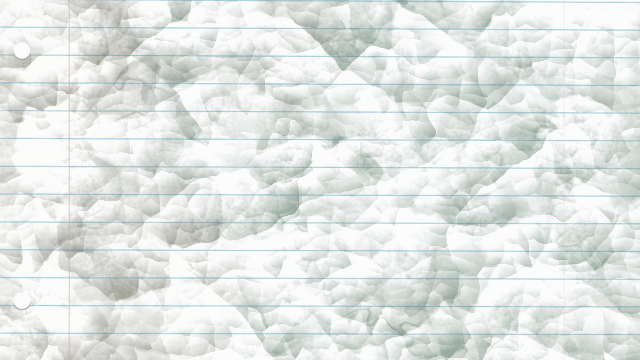
A WebGL 1 fragment shader for this texture:

```glsl
precision highp float;
// Crumpled sheet of ruled notebook paper with a red margin and punched holes.
uniform vec2 u_resolution;

vec2 hash2(vec2 p) {
  vec2 q = vec2(dot(p, vec2(127.1, 311.7)), dot(p, vec2(269.5, 183.3)));
  return fract(sin(q) * 43758.545);
}

float gradDot(vec2 cell, vec2 corner, vec2 f) {
  return dot(hash2(cell + corner) * 2.0 - 1.0, f - corner);
}

float gradientNoise(vec2 p) {
  vec2 i = floor(p), f = fract(p);
  vec2 u = f * f * f * (f * (f * 6.0 - 15.0) + 10.0);
  return mix(mix(gradDot(i, vec2(0, 0), f), gradDot(i, vec2(1, 0), f), u.x),
             mix(gradDot(i, vec2(0, 1), f), gradDot(i, vec2(1, 1), f), u.x), u.y);
}

// Shade of joined Voronoi facets, bent mostly toward the light
float facetShade(vec2 p, vec2 light) {
  vec2 cell = floor(p);
  float shade = 0.0, total = 0.0;
  for (int j = -1; j <= 1; j++) {
    for (int i = -1; i <= 1; i++) {
      vec2 id = cell + vec2(float(i), float(j));
      vec2 away = p - id - hash2(id);
      vec2 pick = hash2(id + 41.0);
      vec2 bend = 0.8 * light + 0.8 * vec2(cos(6.2832 * pick.x), sin(6.2832 * pick.x));
      float weight = exp(-75.0 * dot(away, away));
      shade += weight * (dot(away, bend) + 0.5 * (pick.y - 0.5));
      total += weight;
    }
  }
  return shade / max(total, 1e-36);
}

// Long facets of falling size, crossing on opposite diagonals
float crumple(vec2 p) {
  p += 0.035 * vec2(gradientNoise(p * 5.0), gradientNoise(p * 5.0 + 31.0));
  p += 0.014 * vec2(gradientNoise(p * 20.0 + 7.0), gradientNoise(p * 20.0 + 53.0));
  p += 0.004 * vec2(gradientNoise(p * 60.0 + 2.0), gradientNoise(p * 60.0 + 83.0));
  float shade = 0.0, scale = 4.6, weight = 0.65;
  for (int k = 0; k < 4; k++) {
    float angle = 0.65 - 1.2 * float(k);
    mat2 turn = mat2(cos(angle), sin(angle), -sin(angle), cos(angle));
    vec2 q = turn * p * scale * vec2(0.7, 1.4) + float(k) * 19.0;
    shade += weight * facetShade(q, turn * vec2(-0.4, 0.9));
    scale *= 1.65;
    weight *= 0.85;
  }
  return shade;
}

float stroke(float d, float halfWidth, float px) {
  return 1.0 - smoothstep(halfWidth - 0.6 * px, halfWidth + 0.6 * px, abs(d));
}

void main() {
  float px = 1.0 / u_resolution.y;
  vec2 p = gl_FragCoord.xy * px;
  float across = gl_FragCoord.x / u_resolution.x;

  // Light on the folds
  float value = 0.918 + 0.23 * crumple(p);

  // Sparse pinched creases, dark on one side
  float ridge = gradientNoise(p * vec2(5.0, 8.0) + 0.4 * gradientNoise(p * 19.0) + 12.0);
  float pinched = smoothstep(0.1, 0.4, gradientNoise(p * 4.0 + 70.0));
  value -= 0.14 * pinched * (1.0 - smoothstep(0.0, 0.07, ridge)) * smoothstep(-0.03, 0.0, ridge);

  // Scuffed grain, patchy across the sheet
  float scuff = smoothstep(-0.15, 0.3, gradientNoise(p * 6.0 + 90.0));
  float grain = gradientNoise(p * 70.0) + 0.8 * gradientNoise(p * 130.0 + 5.0);
  value += grain * (0.03 + 0.06 * scuff);

  // Highlights roll off softly into white
  value = 0.987 - log(1.0 + exp((0.987 - value) * 60.0)) / 60.0;
  value = max(value, 0.64);

  // Warm shadows on the left, green ones on the right
  float cool = smoothstep(0.0, 0.6, across + 0.4 * gradientNoise(p * 3.0 + 8.0));
  vec3 tint = mix(vec3(0.03, 0.02, -0.09), vec3(-0.1, 0.09, -0.03), cool);
  vec3 color = vec3(value) + (1.0 - value) * tint;

  // Thirteen blue rules, tilted a little more toward the top
  float bend = 0.0008 * gradientNoise(p * 7.0 + 3.0);
  float row = (1.0 - p.y + 0.002 - p.x * (0.002 + 0.003 * p.y) + bend) / 0.0773;
  float rule = stroke((fract(row + 0.5) - 0.5) * 0.0773, 0.0017, px);
  float ink = 0.78 + 0.25 * gradientNoise(p * 22.0);
  color = mix(color, vec3(0.58, 0.76, 0.81) * (0.3 + 0.75 * value), rule * ink);

  // Red margin and a faint line showing through on the right
  float margin = stroke(p.x - 0.192 + bend, 0.0012, px);
  float ghost = stroke(p.x - 1.567 + bend, 0.0014, px);
  color = mix(color, vec3(0.88, 0.6, 0.6), 0.65 * margin);
  color = mix(color, vec3(0.86, 0.78, 0.77), 0.25 * ghost);

  // Two punched holes with a shaded lower lip
  for (int k = 0; k < 2; k++) {
    vec2 q = p - vec2(0.061, 0.859 - 0.695 * float(k));
    float d = length(q) - 0.024;
    float lower = smoothstep(0.004, -0.02, q.y);
    color = mix(color, vec3(0.985), 1.0 - smoothstep(-px, px, d));
    color = mix(color, vec3(0.62, 0.64, 0.62), 0.8 * lower * stroke(d, 0.002, px));
  }
  gl_FragColor = vec4(color, 1.0);
}
```
